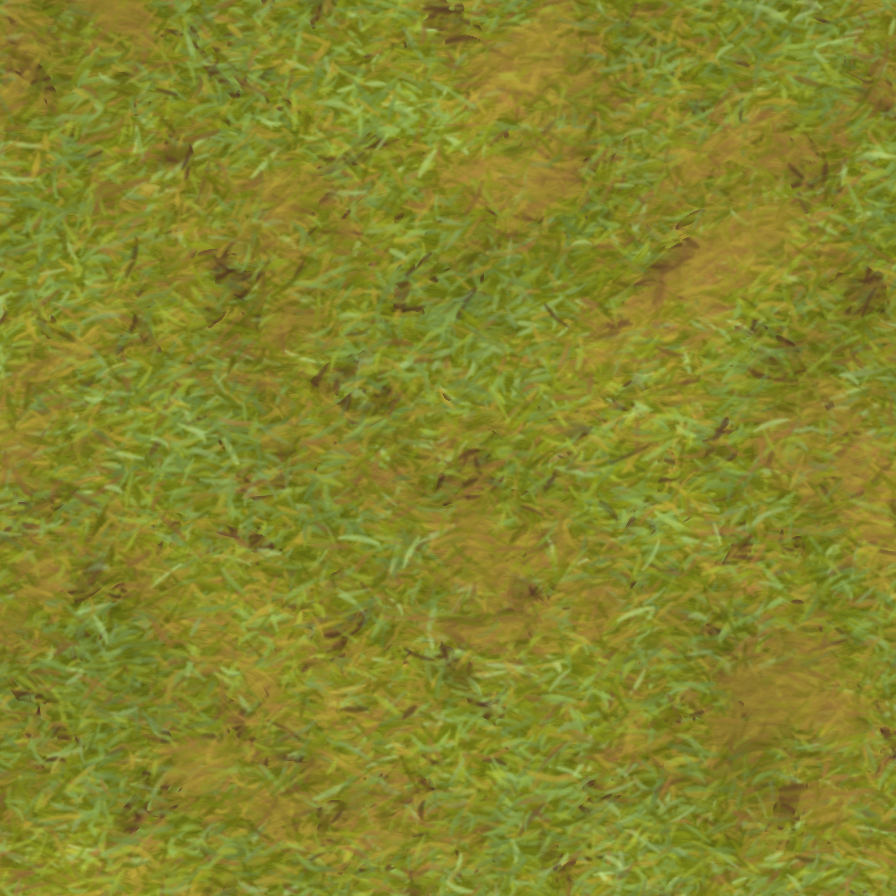
Give the GLSL for this texture, as a Shadertoy shader.

```glsl
// Short, worn lawn seen from above: many layers of small soft grass blades
// over soil-toned turf. Layered sines set the green, dry and bare patches,
// and each blade draws its colour from a weighted palette.

#define LAYERS 13
#define CELLS 32.0        // blade cells across the canvas
#define BLADE_LENGTH 0.54 // half length, in cells
#define BLADE_WIDTH 0.09  // half width, in cells
#define SOFTNESS 0.0027   // edge blur, in canvas units
#define COVER 0.66        // blade opacity
#define LEAN 0.20         // mean blade angle
#define SPREAD 1.65       // angle scatter
#define DRY_PATCHES 1.45  // strength of dry and green areas
#define BARE 0.025        // share of dark, dead blades
#define PALE 0.05         // share of pale, bright blades
#define SHADE 0.34        // brightness scatter of blades

const vec3 BLUE_GREEN  = vec3(0.49, 0.59, 0.28);
const vec3 LIGHT_GREEN = vec3(0.55, 0.60, 0.19);
const vec3 OLIVE       = vec3(0.46, 0.50, 0.09);
const vec3 DARK_OLIVE  = vec3(0.43, 0.42, 0.07);
const vec3 OCHRE       = vec3(0.61, 0.54, 0.19);
const vec3 BROWN       = vec3(0.56, 0.42, 0.21);
const vec3 DEAD        = vec3(0.33, 0.22, 0.14);
const vec3 PALE_GREEN  = vec3(0.61, 0.71, 0.43);
const vec3 STRAW       = vec3(0.63, 0.52, 0.21);

vec4 hash4(vec3 p) {
    vec4 q = fract(p.xyzx * vec4(0.1031, 0.1030, 0.0973, 0.1099));
    q += dot(q, q.wzxy + 33.33);
    return fract((q.xxyz + q.yzzw) * q.zywx);
}

// Warped, rotated sines; roughly -1 to 1
float patches(vec2 p, float frequency) {
    float sum = 0.0, weight = 0.5;
    p *= frequency;
    for (int i = 0; i < 5; i++) {
        p += 0.8 * sin(p.yx * 0.73 + float(i) * 2.1);
        sum += weight * sin(p.x) * cos(p.y);
        p = mat2(0.80, 0.60, -0.60, 0.80) * p * 1.7 + 4.3;
        weight *= 0.72;
    }
    return sum * 1.25;
}

float softStep(float edge, float t) {
    return smoothstep(edge - 0.025, edge + 0.025, t);
}

// Palette weighted by area, from lush (0) to dry (1)
vec3 grassColor(float t) {
    vec3 c = BLUE_GREEN;
    c = mix(c, LIGHT_GREEN, softStep(0.18, t));
    c = mix(c, OLIVE, softStep(0.36, t));
    c = mix(c, DARK_OLIVE, softStep(0.59, t));
    c = mix(c, OCHRE, softStep(0.69, t));
    return mix(c, BROWN, softStep(0.92, t));
}

// Coverage in x, position across the blade in y
vec2 blade(vec2 d, float angle, float halfLength, float halfWidth, float bend, float blur) {
    float c = cos(angle), s = sin(angle);
    vec2 q = vec2(c * d.x + s * d.y, c * d.y - s * d.x);
    float along = q.x / halfLength;
    q.y -= bend * (along * along - 0.4);
    float width = halfWidth * (1.0 - 0.6 * along * along);
    float inside = min(width - abs(q.y), halfLength - abs(q.x));
    return vec2(smoothstep(-blur, blur, inside), clamp(q.y / halfWidth, -1.0, 1.0));
}

void mainImage(out vec4 fragColor, in vec2 fragCoord) {
    vec2 uv = fragCoord / iResolution.y;
    float dry = patches(uv + 0.37, 12.0);
    float bare = patches(uv + 5.71, 26.0);
    float blur = max(SOFTNESS, 0.75 / iResolution.y) * CELLS;

    // Turf below the blades, with short level streaks
    float streak = patches(uv * vec2(0.55, 1.3) + 2.9, 150.0);
    vec3 color = mix(OLIVE, OCHRE, smoothstep(-0.6, 0.8, dry + 0.4 * streak));
    color *= 0.92 + 0.08 * streak;

    // Blades, layer over layer
    float dryPower = exp2(-DRY_PATCHES * dry);
    float deadShare = BARE * (0.3 + 7.0 * smoothstep(0.25, 0.9, bare));
    float paleShare = PALE * (1.0 - 0.7 * dry);
    for (int layer = 0; layer < LAYERS; layer++) {
        float id = float(layer);
        float turn = id * 0.83;
        vec2 p = mat2(cos(turn), sin(turn), -sin(turn), cos(turn)) * uv * CELLS + id * 7.31 + 60.0;
        vec2 cell = floor(p);
        for (int k = 0; k < 9; k++) {
            vec2 corner = cell + vec2(k % 3, k / 3) - 1.0;
            vec4 a = hash4(vec3(corner, id + 1.0));
            vec4 b = hash4(vec3(corner + 31.7, id + 19.0));
            float angle = LEAN + SPREAD * (a.z + a.w - 1.0) + turn;
            float size = mix(0.6, 1.4, b.x * b.x);
            vec2 shape = blade(p - corner - a.xy, angle, BLADE_LENGTH * size,
                BLADE_WIDTH * mix(0.7, 1.3, b.y), 0.2 * (b.z - 0.5), blur);

            vec3 tint = grassColor(pow(b.w, dryPower));
            float kind = fract(b.y * 17.0 + a.z * 5.0);
            tint = mix(tint, DEAD, 1.0 - smoothstep(deadShare - 0.01, deadShare + 0.01, kind));
            tint = mix(tint, PALE_GREEN, softStep(1.0 - paleShare, kind));
            tint *= 1.0 + SHADE * (fract(a.w * 13.0 + b.x) - 0.5) + 0.04 * shape.y;
            color = mix(color, tint, COVER * shape.x);
        }
    }

    // Straw and bare patches, broad light and fine level mottling
    color = mix(color, STRAW, 0.40 * smoothstep(0.3, 1.0, dry));
    color = mix(color, DEAD, 0.30 * smoothstep(0.5, 1.1, bare));
    color *= 1.02 + 0.09 * patches(uv + 9.2, 9.0) + 0.03 * streak;
    fragColor = vec4(clamp(color, 0.0, 1.0), 1.0);
}
```
